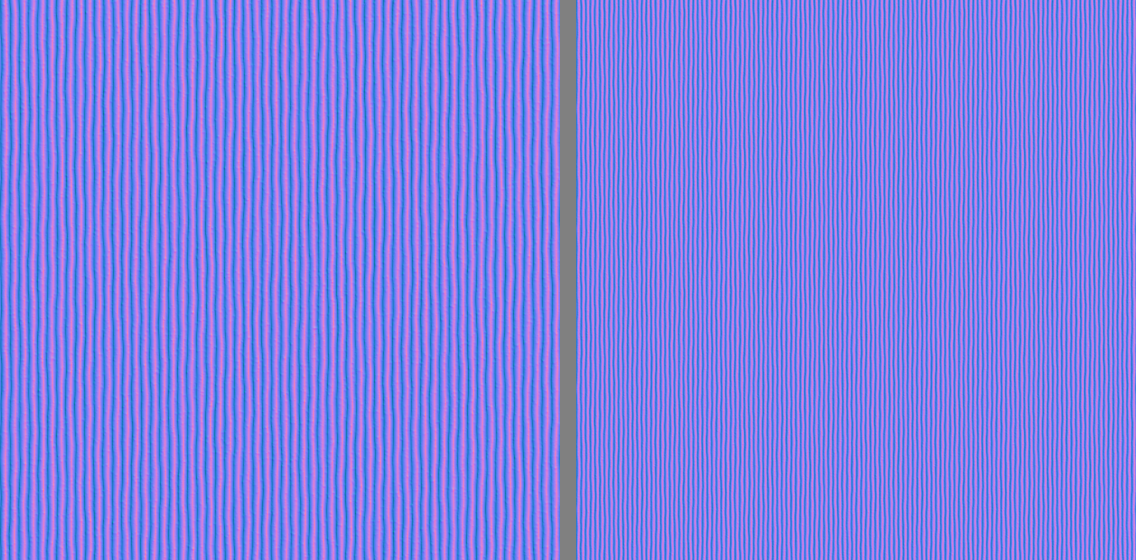
Left, the tile; right, the same tile 2 across and 2 down.
Write a Shadertoy shader that draws this texture map.

```glsl
// Tangent-space normal map of sixty fine vertical ridges with a lightly pitted surface.

const float TAU = 6.2831853;
const float RIDGES = 60.0;
const float GRAIN_CELLS = 128.0;

vec3 hash3(vec2 cell) {
    vec3 q = fract(cell.xyx * vec3(0.1031, 0.1030, 0.0973));
    q += dot(q, q.yxz + 33.33);
    return fract((q.xxy + q.yzz) * q.zyx);
}

// Sideways drift of the ridges, in ridge widths; whole frequencies wrap
float wobble(vec2 uv) {
    float w = 0.050 * sin(TAU * (2.0 * uv.y + 5.0 * uv.x));
    w += 0.040 * sin(TAU * (5.0 * uv.y - 11.0 * uv.x) + 1.7);
    w += 0.030 * sin(TAU * (9.0 * uv.y + 17.0 * uv.x) + 4.1);
    w += 0.015 * sin(TAU * (21.0 * uv.y - 7.0 * uv.x) + 2.6);
    return w;
}

// Slow change of ridge steepness across the surface
float steepness(vec2 uv) {
    float s = sin(TAU * (13.0 * uv.x + uv.y)) + sin(TAU * (7.0 * uv.x - 3.0 * uv.y) + 2.0);
    return 0.80 + 0.025 * s;
}

// Tilt from -1 in the groove to 1 at the far flank, then back
float ridgeTilt(float phase, float peak) {
    float t = fract(phase);
    float ramp = min(t / peak, (1.0 - t) / (1.0 - peak));
    return 2.0 * ramp - 1.0;
}

// Summed slope of soft pits, one scattered in each wrapped cell
vec2 pitSlope(vec2 uv, float cells) {
    vec2 p = uv * cells;
    vec2 base = floor(p);
    vec2 slope = vec2(0.0);
    for (int y = -1; y <= 1; y++) {
        for (int x = -1; x <= 1; x++) {
            vec2 cell = base + vec2(x, y);
            vec3 rnd = hash3(mod(cell, cells));
            vec2 d = p - cell - rnd.xy;
            slope += d * rnd.z * rnd.z * exp(-10.0 * dot(d, d));
        }
    }
    return slope;
}

vec3 encodeNormal(vec2 tilt) {
    float nz = sqrt(max(1.0 - dot(tilt, tilt), 0.0));
    return 0.5 + 0.5 * vec3(tilt, 0.93 * nz);
}

void mainImage(out vec4 fragColor, in vec2 fragCoord) {
    vec2 uv = fragCoord / iResolution.xy;

    // Ridge flanks
    float phase = RIDGES * uv.x - 0.1 + wobble(uv);
    vec2 tilt = vec2(steepness(uv) * ridgeTilt(phase, 0.55), 0.0);

    // Surface grain at two scales
    tilt += 0.75 * pitSlope(uv, GRAIN_CELLS);
    tilt += 0.45 * pitSlope(uv, GRAIN_CELLS * 1.5);

    // Groove shading
    float groove = smoothstep(-0.45, -0.85, tilt.x);
    vec3 color = encodeNormal(tilt) - groove * vec3(0.0, 0.04, 0.05);
    fragColor = vec4(color, 1.0);
}
```
